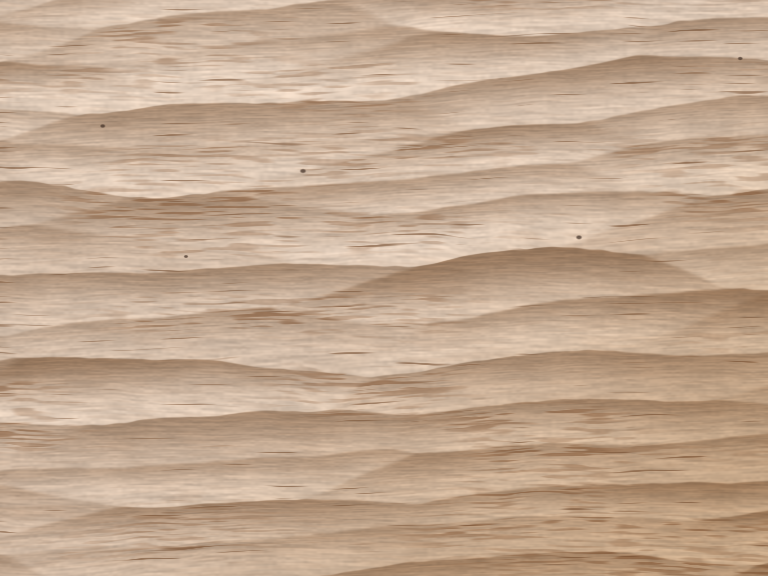
Write a Shadertoy shader that draws this texture.

```glsl
// Pale oak board carved with long shallow gouges, lit so each crest casts a soft shade below it.

#define GOUGE_SIZE vec2(0.60, 0.078)
#define JITTER 0.8
#define TILT 0.065
#define CREST_SHARPNESS 55.0
#define CREST_WAVE 0.036
#define PORE_SCALE vec2(24.0, 235.0)
#define PORE_STRENGTH 0.60
#define FIBRE_STRENGTH 0.12
#define SHADE_COLOR vec3(0.555, 0.430, 0.325)
#define LIGHT_COLOR vec3(0.880, 0.797, 0.722)
#define PORE_COLOR vec3(0.530, 0.365, 0.240)
#define AGED_TINT vec3(0.93, 0.875, 0.79)

float hash(vec2 p) {
    return fract(sin(dot(p, vec2(127.1, 311.7))) * 43758.5453);
}

float noise(vec2 p) {
    vec2 cell = floor(p), f = fract(p);
    f = f * f * (3.0 - 2.0 * f);
    return mix(mix(hash(cell), hash(cell + vec2(1, 0)), f.x),
               mix(hash(cell + vec2(0, 1)), hash(cell + vec2(1, 1)), f.x), f.y);
}

// Two slanted layers hide the lattice of the stretched noise.
float fibres(vec2 p, vec2 scale) {
    float a = noise(vec2(p.x, p.y + 0.035 * p.x) * scale);
    float b = noise(vec2(p.x, p.y - 0.020 * p.x) * scale * vec2(0.63, 1.37) + 41.3);
    return 0.6 * a + 0.4 * b;
}

// Lowest of many elongated bowls: x = brightness, y = depth of the cut.
vec2 gouges(vec2 p) {
    vec2 g = p / GOUGE_SIZE;
    vec2 home = floor(g);
    float total = 0.0, light = 0.0;
    for (int j = -2; j <= 2; j++) {
        for (int i = -2; i <= 2; i++) {
            vec2 id = home + vec2(i, j);
            vec2 jitter = vec2(hash(id), hash(id + 57.0)) - 0.5;
            vec2 q = g - id - 0.5 - JITTER * jitter;
            float weight = exp(-CREST_SHARPNESS * dot(q, q));
            float slope = smoothstep(-0.38, 0.95, 0.5 - q.y);
            float contrast = mix(0.55, 1.0, hash(id + 113.0));
            total += weight;
            light += weight * (0.64 + (slope - 0.64) * contrast);
        }
    }
    total = max(total, 1e-30);
    return vec2(light / total, -log(total) / CREST_SHARPNESS);
}

// Few tiny dark knots, scattered by hash.
float knots(vec2 p, float aspect) {
    float mask = 0.0;
    for (int i = 0; i < 5; i++) {
        float k = float(i);
        vec2 center = vec2(hash(vec2(k, 3.1)) * aspect, hash(vec2(k, 8.7)));
        float radius = mix(0.003, 0.006, hash(vec2(k, 5.3)));
        float d = length((p - center) * vec2(0.7, 1.0));
        mask = max(mask, 1.0 - smoothstep(0.3 * radius, radius, d));
    }
    return mask;
}

void mainImage(out vec4 fragColor, in vec2 fragCoord) {
    vec2 p = fragCoord / iResolution.y;
    float aspect = iResolution.x / iResolution.y;

    // Carved relief with wavering crests
    vec2 carved = p;
    carved.y -= TILT * p.x;
    carved.y += CREST_WAVE * (noise(p * vec2(3.2, 5.0)) - 0.5);
    carved.y += 0.22 * CREST_WAVE * (noise(p * vec2(11.0, 14.0) + 7.0) - 0.5);
    carved.y += 0.06 * CREST_WAVE * (noise(p * vec2(45.0, 30.0) + 3.0) - 0.5);
    vec2 relief = gouges(carved + vec2(3.0, 2.0));
    float light = relief.x + 0.08 * (noise(p * vec2(2.5, 9.0) + 19.0) - 0.5);
    light += 0.08 * (p.y - 0.5);

    // Grain bends where the gouges slice through it
    vec2 grain = p;
    grain.y += 0.018 * relief.y - 0.02 * p.x + 0.02 * noise(p * vec2(2.0, 4.0) + 5.0);
    grain.y += 0.003 * noise(p * vec2(16.0, 22.0) + 31.0);
    float fine = fibres(grain, vec2(30.0, 290.0)) - 0.5;
    float broad = fibres(grain + 3.0, vec2(4.0, 75.0)) - 0.5;
    float grit = noise(grain * vec2(130.0, 260.0)) - 0.5;

    // Open pores gather in patches, mostly on the shaded slopes
    float patches = smoothstep(0.42, 0.72, noise(grain * vec2(3.2, 15.0) + 23.0));
    patches *= mix(1.0, 0.4, smoothstep(0.4, 0.85, light));
    float pores = smoothstep(0.48, 0.74, fibres(grain, PORE_SCALE)) * (0.10 + 0.90 * patches);
    float cracks = smoothstep(0.73, 0.88, fibres(grain + 9.0, vec2(10.0, 215.0)));

    // Colour
    vec3 color = mix(SHADE_COLOR, LIGHT_COLOR, clamp(light + 0.10 * patches, -0.05, 1.05));
    color *= 1.0 + FIBRE_STRENGTH * (1.5 * fine + 0.6 * broad + 0.45 * grit);
    color = mix(color, PORE_COLOR, PORE_STRENGTH * pores);
    color = mix(color, PORE_COLOR * 0.9, 0.6 * cracks);
    float aged = smoothstep(0.0, 1.1, p.x / aspect - p.y + 0.1);
    color *= mix(vec3(1.0), AGED_TINT, aged);
    color = mix(color, vec3(0.27, 0.20, 0.16), 0.75 * knots(p, aspect));

    fragColor = vec4(clamp(color, 0.0, 1.0), 1.0);
}
```
